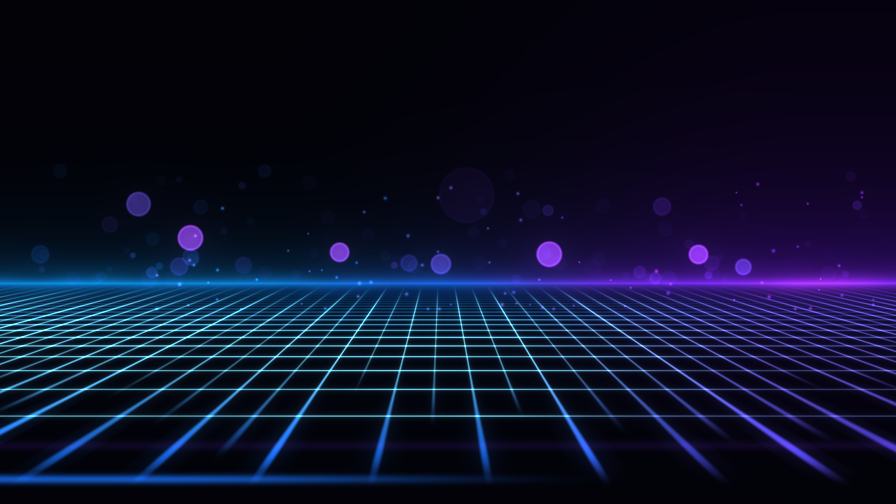
A WebGL 1 fragment shader for this background:

```glsl
precision highp float;
// A neon grid floor runs to a glowing horizon, cyan on the left and violet on
// the right, under a dark sky with drifting bokeh. The floor is a perspective
// grid of smooth lines; the bokeh discs and sparks are scattered by hashes.

uniform vec2 u_resolution;

// Lengths are in canvas heights, with the origin at the lower left.
const float HORIZON = 0.437;
const vec2 VANISH = vec2(0.875, 0.586);   // where the columns converge
const float COLUMN_STEP = 0.215;          // slope between columns
const float COLUMN_START = -0.254;
const float ROW_VANISH = 0.479;           // level the rows crowd towards
const float ROW_STEP = 0.691;
const float ROW_START = 3.283;
const float LINE_WIDTH = 0.0013;
const int BOKEH_COUNT = 75;
const int SPARK_COUNT = 75;

const vec3 NIGHT = vec3(0.006, 0.006, 0.028);
const vec3 CYAN = vec3(0.04, 0.58, 0.92);
const vec3 BLUE = vec3(0.08, 0.40, 0.88);
const vec3 VIOLET = vec3(0.42, 0.16, 0.82);
const vec3 ORCHID = vec3(0.62, 0.25, 0.92);
const vec3 PINK = vec3(0.85, 0.20, 0.65);
const vec3 PALE = vec3(0.42, 0.80, 0.88);

float hash(float n) {
  return fract(sin(n * 12.9898) * 43758.5453);
}

float noise(vec2 p) {
  vec2 i = floor(p);
  vec2 f = fract(p);
  f = f * f * (3.0 - 2.0 * f);
  float n = i.x + i.y * 57.0;
  return mix(mix(hash(n), hash(n + 1.0), f.x),
             mix(hash(n + 57.0), hash(n + 58.0), f.x), f.y);
}

// Crisp core with a faint halo; soft is the edge blur.
float neonLine(float dist, float width, float soft) {
  float core = 1.0 - smoothstep(max(width - soft, 0.0), width + soft, dist);
  return core + 0.22 * exp(-dist / (width * 3.0));
}

// Lens disc with a brighter rim.
float disc(vec2 p, vec2 center, float radius) {
  float d = length(p - center);
  float fill = 1.0 - smoothstep(radius - 0.003, radius + 0.002, d);
  float rim = exp(-pow((d - radius + 0.003) / 0.002, 2.0));
  return 0.75 * fill + 0.25 * rim + 0.12 * exp(-d / radius);
}

vec3 horizonColor(float x) {
  vec3 c = mix(CYAN, BLUE, smoothstep(0.35, 0.9, x));
  return mix(c, VIOLET, smoothstep(0.85, 1.25, x));
}

vec3 sky(vec2 p) {
  float h = max(p.y - HORIZON, 0.0);
  float right = smoothstep(0.5, 1.6, p.x);
  vec3 low = mix(vec3(0.01, 0.10, 0.16), vec3(0.13, 0.035, 0.29), right);
  vec3 c = NIGHT + low * exp(-h / mix(0.09, 0.17, right));
  return c + vec3(0.022, 0.0, 0.04) * right * (1.0 - h);
}

vec3 gridFloor(vec2 p, float pixel) {
  float below = HORIZON - p.y;
  float right = smoothstep(0.9, 1.6, p.x);
  vec3 c = NIGHT + mix(vec3(0.0, 0.05, 0.11), vec3(0.07, 0.02, 0.20), right)
         * exp(-below / 0.12);
  float nearness = smoothstep(0.10, 0.36, below);

  // Columns: every other one stops early.
  float drop = VANISH.y - p.y;
  float slope = (p.x - VANISH.x) / drop;
  float u = (slope - COLUMN_START) / COLUMN_STEP;
  float id = floor(u + 0.5);
  float dist = abs(u - id) * COLUMN_STEP * drop / sqrt(1.0 + slope * slope);
  float odd = mod(id, 2.0);
  float reach = mix(0.33, 0.13 + 0.16 * hash(id + 40.0), odd);
  float column = neonLine(dist, LINE_WIDTH + 0.0055 * nearness * nearness,
                          pixel * 0.7 + 0.003 * nearness);
  column *= 1.0 - smoothstep(reach, reach + 0.075, below);
  column *= (0.60 + 0.40 * hash(id + 7.0)) * (1.0 - 0.35 * odd);
  vec3 tint = mix(mix(PALE, BLUE, nearness), VIOLET, 0.65 * right);
  c += tint * column * smoothstep(0.0, 0.06, below);

  // Rows: crowd together with distance and fade before they merge.
  float depth = ROW_VANISH - p.y;
  float v = (1.0 / depth - ROW_START) / ROW_STEP;
  float spacing = ROW_STEP * depth * depth;
  float row = neonLine(abs(fract(v + 0.5) - 0.5) * spacing, LINE_WIDTH, pixel * 0.7);
  row *= step(-0.5, v) * smoothstep(0.001, 0.013, spacing);
  row *= mix(0.78, 0.42, right) * (0.75 + 0.4 * noise(vec2(p.x * 5.0, floor(v + 0.5))));
  c += mix(mix(CYAN, PALE, smoothstep(0.02, 0.12, below)), VIOLET, 0.5 * right) * row;

  // Out-of-focus bands at the front.
  float front = exp(-pow((p.y - 0.049) / 0.009, 2.0));
  c += BLUE * front * 0.8 * (1.0 - smoothstep(0.25, 1.25, p.x));
  c += VIOLET * 0.12 * exp(-pow((p.y - 0.116) / 0.009, 2.0));
  return c;
}

vec3 bokeh(vec2 p) {
  vec3 c = VIOLET * 0.09 * disc(p, vec2(0.926, 0.613), 0.056);
  // Bright discs strung along the horizon, then their bluer companions.
  for (int i = 0; i < 4; i++) {
    float k = float(i);
    float odd = mod(k, 2.0);
    vec2 center = vec2(0.378 + 0.356 * k - 0.06 * odd, 0.495 + 0.033 * exp(-2.0 * k));
    c += ORCHID * 0.85 * disc(p, center, 0.026 - 0.006 * odd);
  }
  for (int i = 0; i < 3; i++) {
    float k = float(i);
    vec2 center = vec2(0.275 + 0.6 * k, 0.47 + 0.125 * exp(-3.0 * k));
    c += mix(BLUE, ORCHID, 0.65) * 0.55 * disc(p, center, 0.025 - 0.004 * k);
  }
  for (int i = 0; i < BOKEH_COUNT; i++) {
    float k = float(i) + 1.0;
    float lift = hash(k + 200.0);
    vec2 center = vec2(0.08 + 1.68 * hash(k), HORIZON + 0.01 + 0.22 * lift * lift);
    vec3 tint = mix(BLUE, VIOLET, clamp(center.x * 0.6 + hash(k + 300.0) - 0.3, 0.0, 1.0));
    float radius = 0.006 + 0.013 * hash(k + 400.0);
    c += tint * (0.04 + 0.24 * pow(hash(k + 500.0), 3.0)) * disc(p, center, radius);
  }
  for (int i = 0; i < SPARK_COUNT; i++) {
    float k = float(i) + 600.0;
    float lift = hash(k + 200.0);
    vec2 center = vec2(0.3 + 1.45 * hash(k), HORIZON - 0.05 + 0.25 * lift * lift);
    float d = length(p - center) / (0.0017 + 0.0018 * hash(k + 300.0));
    c += mix(horizonColor(center.x), PINK, 0.6 * hash(k + 400.0)) * 0.7 * exp(-d * d);
  }
  return c;
}

void main() {
  float pixel = 1.0 / u_resolution.y;
  vec2 p = (gl_FragCoord.xy - vec2(0.5 * u_resolution.x, 0.0)) * pixel;
  p.x += 0.889;

  vec3 color = p.y > HORIZON ? sky(p) : gridFloor(p, pixel);

  // Horizon: a thin hot core in a wider haze, with a pink patch at the right.
  float h = abs(p.y - HORIZON);
  vec3 glow = horizonColor(p.x);
  float haze = 0.75 + 0.5 * noise(vec2(p.x * 14.0, p.y * 40.0));
  color += glow * (0.55 * exp(-h / 0.009) + 0.24 * haze * exp(-h / 0.032));
  color += PINK * 0.35 * exp(-pow((p.x - 1.63) / 0.14, 2.0) - h / 0.012);

  color += bokeh(p);
  gl_FragColor = vec4(min(color, 1.0), 1.0);
}
```
